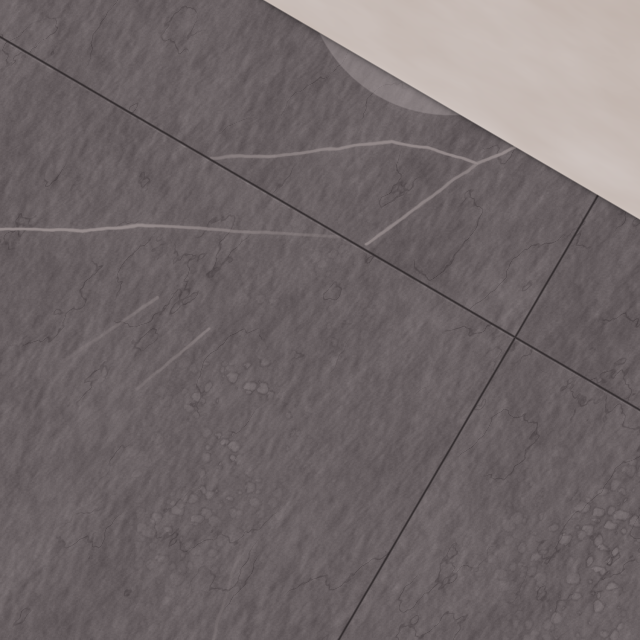
Write a WebGL 1 fragment shader that draws this texture.

```glsl
precision highp float;
// Dark veined stone tiles on a slanted grid, with a pale board and a grey disc at the top right.
uniform vec2 u_resolution;

#define CROSSING vec2(0.805, 0.473)
#define TILE_SIZE 1.0
#define TILT 0.528
#define JOINT_HALF 0.0014
#define BOARD_EDGE 0.257
#define VEIN_HALF 0.0026
#define PEBBLE_SCALE 48.0
#define STONE vec3(0.405, 0.373, 0.380)
#define VEIN_COLOR vec3(0.590, 0.550, 0.550)
#define JOINT_COLOR vec3(0.170, 0.150, 0.155)
#define DISC_COLOR vec3(0.530, 0.495, 0.500)
#define BOARD_COLOR vec3(0.775, 0.730, 0.708)

float hash(vec2 p) {
  return fract(sin(dot(p, vec2(127.1, 311.7))) * 43758.545);
}

float noise(vec2 p) {
  vec2 i = floor(p), f = fract(p);
  f = f * f * (3.0 - 2.0 * f);
  return mix(mix(hash(i), hash(i + vec2(1, 0)), f.x),
             mix(hash(i + vec2(0, 1)), hash(i + vec2(1, 1)), f.x), f.y);
}

float fbm(vec2 p) {
  float sum = 0.0, amp = 0.5;
  for (int i = 0; i < 5; i++) {
    sum += amp * noise(p);
    p = mat2(1.6, 1.2, -1.2, 1.6) * p + 7.3;
    amp *= 0.5;
  }
  return sum;
}

// Signed distance to scattered round cells of random size
float pebbles(vec2 p) {
  vec2 cell = floor(p);
  float d = 1.0;
  for (int y = -1; y <= 1; y++)
    for (int x = -1; x <= 1; x++) {
      vec2 c = cell + vec2(x, y);
      vec2 center = c + vec2(hash(c), hash(c + 19.7));
      d = min(d, length(p - center) - 0.48 * hash(c + 5.1));
    }
  return d;
}

// Soft stroke from a to b; strength runs from s.x to s.y
float vein(vec2 p, vec2 a, vec2 b, vec2 s) {
  vec2 ab = b - a;
  float t = clamp(dot(p - a, ab) / dot(ab, ab), 0.0, 1.0);
  float d = length(p - a - ab * t);
  float core = 1.0 - smoothstep(0.3 * VEIN_HALF, 1.5 * VEIN_HALF, d);
  return mix(s.x, s.y, t) * (core + 0.15 * exp(-d * 180.0));
}

float veins(vec2 p) {
  p += 0.007 * (vec2(fbm(p * 30.0), fbm(p * 30.0 + 40.0)) - 0.48);
  // Upper branch and its fork
  float v = vein(p, vec2(0.332, 0.753), vec2(0.430, 0.757), vec2(0.5, 0.7));
  v = max(v, vein(p, vec2(0.430, 0.757), vec2(0.612, 0.779), vec2(0.6, 0.8)));
  v = max(v, vein(p, vec2(0.612, 0.779), vec2(0.690, 0.763), vec2(0.8)));
  v = max(v, vein(p, vec2(0.690, 0.763), vec2(0.745, 0.746), vec2(0.8)));
  v = max(v, vein(p, vec2(0.745, 0.746), vec2(0.803, 0.769), vec2(0.7, 0.9)));
  v = max(v, vein(p, vec2(0.573, 0.618), vec2(0.745, 0.746), vec2(0.75, 0.6)));
  // Long left branch
  v = max(v, vein(p, vec2(0.0, 0.641), vec2(0.130, 0.639), vec2(0.85)));
  v = max(v, vein(p, vec2(0.130, 0.639), vec2(0.215, 0.648), vec2(0.85)));
  v = max(v, vein(p, vec2(0.215, 0.648), vec2(0.326, 0.642), vec2(0.85, 0.6)));
  v = max(v, vein(p, vec2(0.326, 0.642), vec2(0.530, 0.630), vec2(0.6, 0.25)));
  // Faint scratches
  v = max(v, vein(p, vec2(0.098, 0.434), vec2(0.247, 0.535), vec2(0.1, 0.45)));
  v = max(v, vein(p, vec2(0.215, 0.392), vec2(0.326, 0.487), vec2(0.25, 0.5)));
  return max(v, vein(p, vec2(0.332, 0.0), vec2(0.390, 0.190), vec2(0.25, 0.05)));
}

vec3 stone(vec2 p, vec2 tile) {
  vec2 q = p + 3.7 * tile;
  vec2 grain = vec2(dot(q, vec2(0.67, 0.74)), 1.9 * dot(q, vec2(0.74, -0.67)));
  float cloud = fbm(grain * 5.0), fine = fbm(grain * 38.0);
  float relief = fine - fbm(grain * 38.0 + vec2(0.15, 0.22));
  float tone = 0.07 * (cloud - 0.48) + 0.07 * (fine - 0.48) + 0.13 * relief;
  tone += 0.018 * (hash(floor(q * 420.0)) - 0.5) + 0.008 * (hash(tile) - 0.5);
  // Ragged dark cracks
  float crack = 1.0 - smoothstep(0.0, 0.016, abs(fbm(grain * 9.0 + 3.0) - 0.5));
  tone -= 0.055 * crack * smoothstep(0.42, 0.65, noise(grain * 11.0 + 8.0));
  // Pebble clusters with dark rims
  vec2 band = p - vec2(0.38, 0.35), corner = p - vec2(0.97, 0.12);
  band.x -= 0.45 * band.y;
  float cluster = exp(-dot(band, band * vec2(90.0, 22.0))) + exp(-40.0 * dot(corner, corner));
  cluster = (0.12 + cluster) * smoothstep(0.3, 0.6, noise(q * 17.0));
  float d = pebbles(q * PEBBLE_SCALE + 1.2 * vec2(fine, cloud));
  tone += cluster * (0.05 * smoothstep(0.06, -0.1, d) - 0.04 * exp(-90.0 * d * d));
  return STONE + tone * vec3(1.0, 0.98, 0.97);
}

void main() {
  vec2 p = gl_FragCoord.xy / u_resolution;
  float px = 1.0 / min(u_resolution.x, u_resolution.y);
  float c = cos(TILT), s = sin(TILT);
  vec2 g = mat2(c, s, -s, c) * (p - CROSSING) / TILE_SIZE;
  vec3 col = stone(p, floor(g));
  col = mix(col, VEIN_COLOR, clamp(veins(p), 0.0, 1.0));
  // Translucent disc
  float disc = length(p - vec2(0.703, 1.046)) - 0.226;
  col = mix(col, DISC_COLOR + 0.5 * (col - STONE), 0.9 * smoothstep(px, -px, disc));
  // Joints with a pale lower lip
  vec2 gap = (fract(g + 0.5) - 0.5) * TILE_SIZE;
  col += 0.05 * smoothstep(0.002, 0.0, abs(gap.y + 0.003)) * noise(p * 160.0);
  float joint = min(abs(gap.x), abs(gap.y)) - JOINT_HALF;
  col = mix(col, JOINT_COLOR, 0.9 * smoothstep(px, -px, joint));
  // Board, its contact shadow and blurred streaks
  float edge = g.y * TILE_SIZE - BOARD_EDGE;
  col *= 1.0 - 0.35 * exp(min(edge, 0.0) * 260.0);
  float streak = fbm(vec2(g.x * 5.0, g.y * 17.0)) - 0.48;
  vec3 board = BOARD_COLOR + streak * vec3(0.09, 0.11, 0.13);
  board += 0.03 * exp(-abs(edge) * 250.0);
  gl_FragColor = vec4(mix(col, board, smoothstep(-px, px, edge)), 1.0);
}
```
